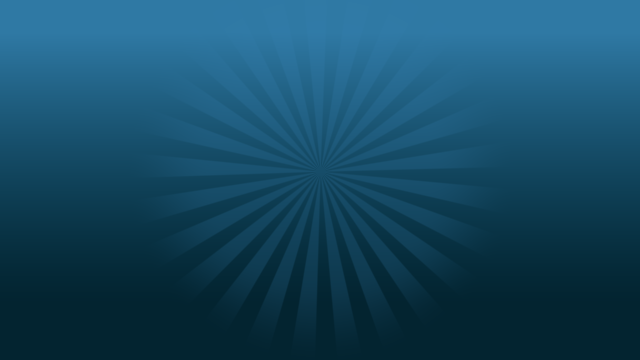
Give the GLSL for this background, as a WebGL 1 fragment shader.

```glsl
precision highp float;
uniform vec2 u_resolution;

#define CENTER vec2(0.501, 0.523)
#define RAY_COUNT 25.0
#define RAY_ANGLE 0.0925
#define RAY_FILL 0.53
#define RAY_STRENGTH 0.20
#define FADE_START 0.30
#define FADE_END 0.545
#define HUB_RADIUS 0.014
#define SKY_COLOR vec3(0.185, 0.475, 0.645)
#define DEEP_COLOR vec3(0.012, 0.140, 0.188)
#define RAY_COLOR vec3(0.220, 0.515, 0.720)

const float TAU = 6.2831853;

// Vertical gradient, flat near the top and bottom
vec3 backdrop(float y) {
    float height = clamp((y - 0.15) / 0.76, 0.0, 1.0);
    return mix(DEEP_COLOR, SKY_COLOR, pow(vec3(height), vec3(1.55, 1.3, 1.3)));
}

// Coverage of the evenly spaced wedges around the center
float sunburst(vec2 p, float pixel) {
    float radius = length(p);
    float angle = atan(p.y, p.x + 1e-6) - RAY_ANGLE;
    float period = TAU / RAY_COUNT;
    float offset = abs(mod(angle + 0.5 * period, period) - 0.5 * period);
    float edge = (0.5 * RAY_FILL * period - offset) * radius;
    float rays = smoothstep(-pixel, pixel, edge);

    // Small even disc where the wedges meet
    float hub = 1.0 - smoothstep(HUB_RADIUS - pixel, HUB_RADIUS + pixel, radius);
    return mix(rays, 0.6, hub);
}

void main() {
    vec2 uv = gl_FragCoord.xy / u_resolution;
    float aspect = u_resolution.x / u_resolution.y;
    float pixel = 1.0 / u_resolution.y;
    vec2 p = (uv - CENTER) * vec2(aspect, 1.0);

    // Rays dissolve into the gradient with distance
    float fade = 1.0 - smoothstep(FADE_START, FADE_END, length(p));
    float light = sunburst(p, pixel) * fade * RAY_STRENGTH;

    gl_FragColor = vec4(mix(backdrop(uv.y), RAY_COLOR, light), 1.0);
}
```
